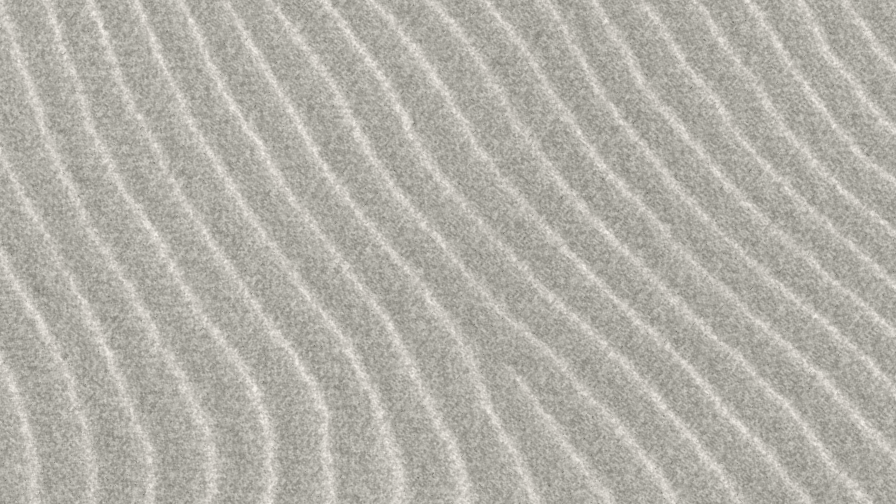
Give the GLSL for this texture, as a Shadertoy shader.

```glsl
// Wind-blown sand ripples: a smooth phase field counts the crests, with one
// forked crest made by a phase dislocation. Each unit of phase is shaded as
// a bright crest with a soft lee side, then covered with fine grain.

const float TAU = 6.2831853;

const vec3 TROUGH_COLOR = vec3(0.662, 0.654, 0.622);
const vec3 CREST_COLOR = vec3(0.835, 0.820, 0.792);

const float RIPPLES_TOP = 10.3;     // crests per canvas height, along the top
const float RIPPLE_SPREAD = 2.6;    // crests lost towards the bottom
const float RIPPLE_SLANT = 3.75;    // phase drop from top to bottom
const float RIPPLE_SWAY = 0.25;     // S-shaped bend of the crests
const float RIPPLE_BOW = 0.65;      // extra bend near the top and bottom
const float PHASE_OFFSET = -0.25;
const vec2 FORK = vec2(0.995, 0.27); // where the additional crest begins

const float WOBBLE = 0.22;          // slow wandering of the crests
const float ROUGHNESS = 0.07;       // ragged crest edges
const float CREST_WIDTH = 0.10;     // in ripple periods
const float CREST_STRENGTH = 0.62;
const float SHOULDER_STRENGTH = 0.30;

const float GRAIN_SCALE = 215.0;    // grains per canvas height
const float GRAIN_STRENGTH = 0.17;
const float SPECK_STRENGTH = 0.13;

float hash(vec2 p) {
    return fract(sin(dot(p, vec2(127.1, 311.7))) * 43758.5453);
}

// Smooth value noise, centred on zero
float noise(vec2 p) {
    vec2 i = floor(p);
    vec2 f = fract(p);
    f = f * f * (3.0 - 2.0 * f);
    float low = mix(hash(i), hash(i + vec2(1.0, 0.0)), f.x);
    float high = mix(hash(i + vec2(0.0, 1.0)), hash(i + 1.0), f.x);
    return mix(low, high, f.y) - 0.5;
}

// Whole numbers of this field lie on the crests
float ripplePhase(vec2 p) {
    float down = 1.0 - p.y;
    float phase = PHASE_OFFSET - RIPPLE_SLANT * down
                + (RIPPLES_TOP - RIPPLE_SPREAD * down) * p.x;
    phase += RIPPLE_SWAY * sin(TAU * down);

    float edge = 2.0 * down - 1.0;
    float across = (p.x - 0.6) / 0.5;
    phase += RIPPLE_BOW * edge * edge * edge * edge * exp(-across * across);

    // One turn around the fork adds exactly one crest below it
    vec2 r = p - FORK;
    phase -= atan(r.x, r.y) / TAU;

    phase += WOBBLE * noise(p * 5.0 + 3.7);
    phase += 0.5 * WOBBLE * noise(p * 11.0 + 17.0);
    return phase + ROUGHNESS * noise(p * 55.0);
}

// Height of light across one ripple: narrow crest plus a sloping shoulder
float rippleLight(float phase, float vigour) {
    float f = fract(phase);
    float d = (fract(phase + 0.5) - 0.5) / CREST_WIDTH;
    float crest = exp(-d * d);
    float shoulder = smoothstep(0.35, 1.0, f) + 1.0 - smoothstep(0.0, 0.28, f);
    return CREST_STRENGTH * vigour * crest + SHOULDER_STRENGTH * shoulder;
}

// Brightness of the sand grains at two sizes, with sparse dark specks
float sandGrain(vec2 p) {
    vec2 q = mat2(0.8, 0.6, -0.6, 0.8) * p * GRAIN_SCALE;
    float grain = GRAIN_STRENGTH * noise(q);
    grain += 0.85 * GRAIN_STRENGTH * noise(q * 1.63 + 41.0);
    grain += 0.25 * GRAIN_STRENGTH * noise(q * 0.4 + 9.0);
    float speck = smoothstep(0.40, 0.49, noise(q * 0.75 + 83.0));
    return grain - SPECK_STRENGTH * speck;
}

void mainImage(out vec4 fragColor, in vec2 fragCoord) {
    vec2 p = fragCoord / iResolution.y;

    // Crests fade and strengthen along their length, and start faintly
    float vigour = 1.0 + 0.6 * noise(p * 6.0 + 29.0);
    vigour *= smoothstep(-0.02, 0.06, length(p - FORK));

    float light = rippleLight(ripplePhase(p), vigour);
    vec3 color = mix(TROUGH_COLOR, CREST_COLOR, light);
    color += 0.025 * noise(p * 2.5 + 51.0);
    color += sandGrain(p);

    fragColor = vec4(clamp(color, 0.0, 1.0), 1.0);
}
```
